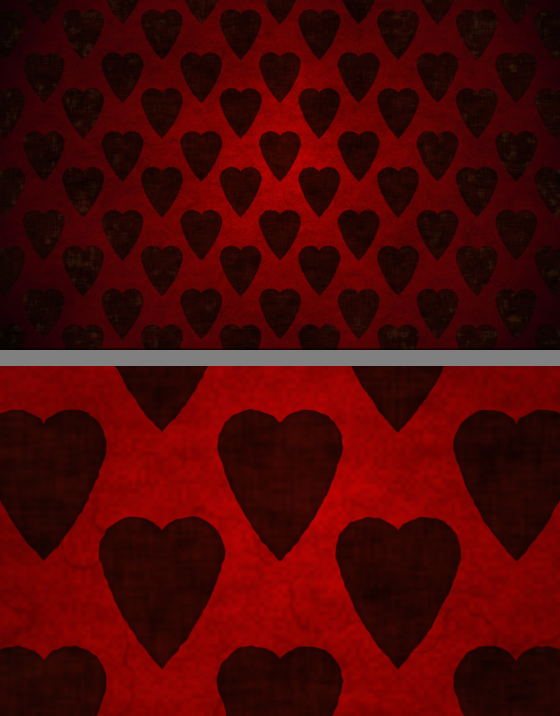
Top: the whole. Bottom: its middle third, enlarged.
Reproduce this pattern procedurally as a Shadertoy shader.

```glsl
#define PERIOD 0.225        // repeat size, in canvas heights
#define LOBE_RADIUS 0.148   // heart sizes, in repeats
#define LOBE_OFFSET 0.117
#define TIP_DROP 0.494
#define SIDE_ANGLE 0.262    // where the lobe turns into the flank
#define ROW_A vec2(0.0, 3.630)
#define ROW_B vec2(0.5, 3.176)
#define GLOW 0.69
#define FALLOFF 1.55
#define WEAR 0.42

float hash(vec2 p) {
    vec3 q = fract(vec3(p.xyx) * 0.1031);
    q += dot(q, q.yzx + 33.33);
    return fract((q.x + q.y) * q.z);
}

float noise(vec2 p) {
    vec2 i = floor(p), f = fract(p);
    f = f * f * (3.0 - 2.0 * f);
    return mix(mix(hash(i), hash(i + vec2(1, 0)), f.x),
               mix(hash(i + vec2(0, 1)), hash(i + vec2(1, 1)), f.x), f.y);
}

float fbm(vec2 p) {
    float sum = 0.0, amp = 0.5;
    for (int i = 0; i < 5; i++) {
        sum += amp * noise(p);
        p = mat2(1.6, 1.2, -1.2, 1.6) * p + 7.3;
        amp *= 0.5;
    }
    return sum;
}

// Round lobe joined tangentially to a wide arc that ends at the tip
float heartDistance(vec2 p) {
    p.x = abs(p.x);
    vec2 lobe = vec2(LOBE_OFFSET, 0.0);
    vec2 dir = vec2(cos(SIDE_ANGLE), -sin(SIDE_ANGLE));
    float reach = (LOBE_OFFSET * LOBE_OFFSET + TIP_DROP * TIP_DROP - LOBE_RADIUS * LOBE_RADIUS)
                / (2.0 * (LOBE_RADIUS + LOBE_OFFSET * dir.x + TIP_DROP * dir.y));
    vec2 q = p - lobe;
    bool onFlank = dir.x * q.y - dir.y * q.x < 0.0;
    return onFlank ? length(q + dir * reach) - reach - LOBE_RADIUS
                   : length(q) - LOBE_RADIUS;
}

float heartRows(vec2 p, vec2 start) {
    vec2 margin = vec2(0.5, 0.65);
    return heartDistance(fract(p - start + margin) - margin);
}

void mainImage(out vec4 fragColor, in vec2 fragCoord) {
    vec2 uv = fragCoord / iResolution.y;
    float aspect = iResolution.x / iResolution.y;
    vec2 centered = uv - vec2(0.5 * aspect, 0.0);

    // Two staggered sets of hearts with slightly rough edges
    vec2 p = centered / PERIOD;
    float d = min(heartRows(p, ROW_A), heartRows(p, ROW_B));
    d += 0.008 * (noise(uv * 180.0) - 0.5);
    float pixel = 1.0 / (iResolution.y * PERIOD);
    float heart = 1.0 - smoothstep(-pixel, pixel, d);

    // Central glow and dark corners
    float r = length(centered - vec2(0.015, 0.51));
    float light = GLOW * exp(-FALLOFF * sqrt(r * r + 0.004));
    light *= 1.0 - 0.6 * smoothstep(0.68, 1.0, r);

    // Worn paper: stains, fibres, grain and thin creases
    float stains = fbm(uv * 6.0) - 0.48;
    float fibres = fbm(uv * vec2(35.0, 60.0)) - 0.48;
    float grain = noise(uv * 230.0) - 0.5;
    float fold = abs(fbm(uv * 4.5 + 19.0) - 0.48);
    float crease = (1.0 - smoothstep(0.0, 0.012, fold)) * smoothstep(0.4, 0.65, noise(uv * 7.0));
    float wear = 1.0 + WEAR * (0.9 * stains + 0.8 * fibres + 0.45 * grain) - 0.14 * crease;
    vec3 paper = light * wear * vec3(1.0, 0.018, 0.01);
    paper += vec3(0.0, 0.002, 0.018) * smoothstep(0.2, 0.7, r);

    // Dark woven ink with faint ochre flecks away from the glow
    float weave = noise(uv * vec2(260.0, 45.0)) + noise(uv * vec2(45.0, 260.0)) - 1.0;
    float shade = 1.0 + 0.7 * stains + 0.8 * fibres + 0.28 * weave + 0.2 * grain;
    vec3 ink = (vec3(0.055, 0.017, 0.008) + light * vec3(0.19, 0.004, 0.0)) * shade;
    float flecks = smoothstep(0.5, 0.85, fbm(uv * 45.0 + 31.0) + 0.12 * weave);
    ink += flecks * smoothstep(0.15, 0.7, r) * vec3(0.07, 0.06, 0.025);
    ink *= 1.0 - 0.4 * smoothstep(0.72, 1.0, r);
    ink *= 0.86 + 0.14 * smoothstep(0.0, 0.03, -d);

    vec3 color = mix(paper, ink, heart);
    color *= 0.35 + 0.65 * smoothstep(0.0, 0.009, uv.y);
    fragColor = vec4(clamp(color, 0.0, 1.0), 1.0);
}
```
